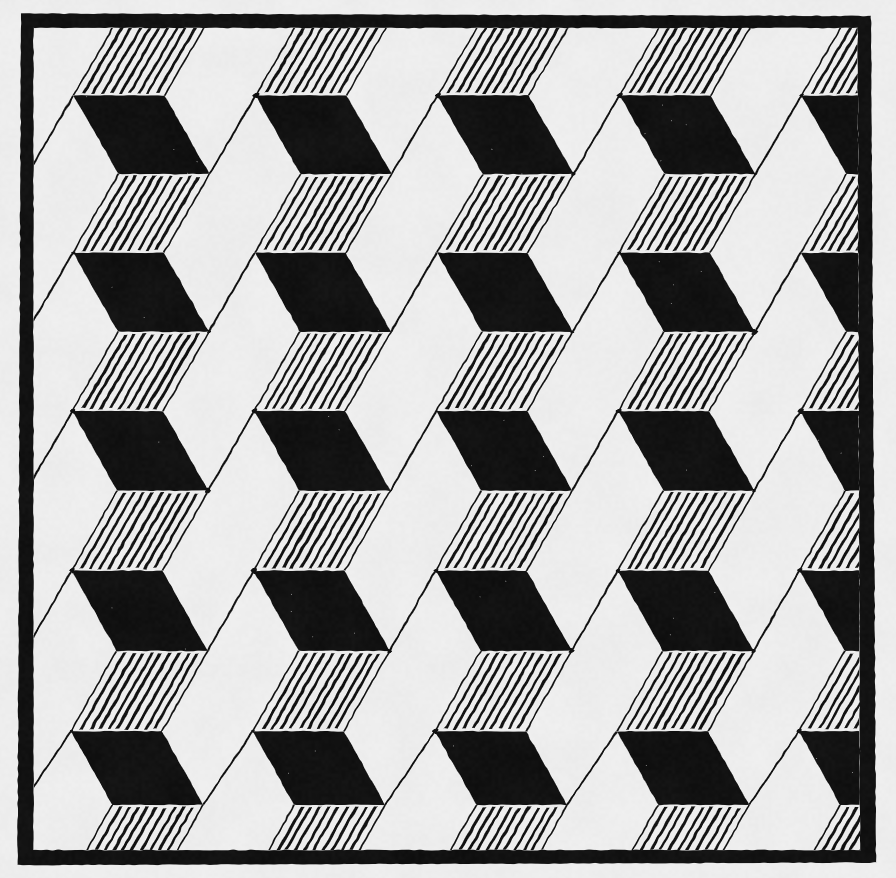
This pattern is drawn by a WebGL 1 fragment shader. Its source:

```glsl
precision highp float;
uniform vec2 u_resolution;

float hash(vec2 p) {
  vec3 q = fract(p.xyx * vec3(0.1031, 0.1030, 0.0973));
  q += dot(q, q.yzx + 33.33);
  return fract((q.x + q.y) * q.z);
}

float noise(vec2 p) {
  vec2 i = floor(p), f = fract(p);
  f = f * f * (3.0 - 2.0 * f);
  return mix(mix(hash(i), hash(i + vec2(1.0, 0.0)), f.x),
             mix(hash(i + vec2(0.0, 1.0)), hash(i + 1.0), f.x), f.y);
}

// Coverage of a signed distance, softened over about one pixel.
float fill(float d) {
  float softness = 768.0 / u_resolution.x;
  return clamp(0.5 - d / softness, 0.0, 1.0);
}

// Distance to a box given by its left, top, right and bottom sides.
float box(vec2 p, vec4 sides) {
  vec2 d = max(sides.xy - p, p - sides.zw);
  return max(d.x, d.y);
}

// Offset from the nearest multiple of the period.
float wrapCentered(float x, float period) {
  return mod(x + 0.5 * period, period) - 0.5 * period;
}

// Ink of the folded strips: solid faces, hatched faces and joining lines.
float stripInk(vec2 p) {
  // Rows are slightly uneven, and the last solid row is shorter.
  float y = p.y - 82.0 + 2.0 * sin((p.y - 82.0) * 0.00575);
  float row = floor((y + 30.0) / 136.5);
  float v = y - row * 136.5;
  float height = row > 3.5 ? 62.5 : 68.25;

  // Shear each half row so that the strip stands upright.
  float fold = v < 0.0 ? -v : (v < height ? v : 2.0 * height - v);
  float u = p.x - 63.0 + 0.004 * y - 0.57 * fold;
  float column = floor((u + 39.0) / 156.0);
  float across = wrapCentered(u - 39.0, 156.0);
  float band = max(-v, v - height);
  vec2 cell = vec2(column, row) + 7.0;

  // Solid face, with ink gathered at two of its corners.
  float ink = fill(max(0.87 * (abs(across) - 39.0), band));
  float blobA = length(vec2(across + 39.0, v)) - 2.8 * hash(cell + 3.0);
  float blobB = length(vec2(across - 39.0, v - height)) - 2.8 * hash(cell + 11.0);
  ink = max(ink, fill(min(blobA, blobB)));

  // Pinholes in the solid ink.
  vec2 grid = floor(p / 11.0);
  vec2 hole = (grid + 0.2 + 0.6 * vec2(hash(grid), hash(grid + 31.0))) * 11.0;
  float holeSize = 1.1 * step(0.94, hash(grid + 57.0)) - 0.7;
  ink *= 1.0 - 0.55 * fill(length(p - hole) - holeSize);

  // Hatching: thin outer strokes, heavier inner ones that stop short.
  float stroke = floor(across / 7.8 + 0.5);
  vec2 face = cell + vec2(0.0, step(height, v));
  bool outer = abs(stroke) > 4.5;
  float wobble = outer ? 0.0 : 1.5 * (hash(face * 13.0 + stroke) - 0.5);
  float halfWidth = outer ? 0.7 : 1.0 + 0.35 * hash(face * 5.0 + stroke + 20.0);
  float hatch = 0.87 * abs(across - stroke * 7.8 - wobble) - halfWidth;
  float gap = outer ? 0.0 : 1.2 + 1.6 * hash(face + stroke * 3.0 + 40.0);
  hatch = max(hatch, gap - band);
  if (abs(stroke) < 5.5) ink = max(ink, fill(hatch));

  // Thin line from a solid corner to the next strip.
  float link = wrapCentered(u + 78.0 * v / height, 156.0);
  return max(ink, fill(max(0.87 * abs(link) - 0.85, band)));
}

void main() {
  // The sheet is 768 by 754 units, with y running down.
  vec2 p = gl_FragCoord.xy / u_resolution * vec2(768.0, 754.0);
  p.y = 754.0 - p.y;
  vec2 rough = p + 0.9 * (vec2(noise(p * 0.2), noise(p * 0.2 + 90.0)) - 0.5);

  // Heavy frame, a little out of square.
  float inside = box(rough, vec4(28.7, 24.0, 735.0 + 0.003 * p.y, 730.0));
  float outside = box(rough, vec4(18.0 - 0.004 * p.y, 11.5 + 0.003 * p.x,
                                  746.5 + 0.006 * p.y, 743.0 - 0.003 * p.x));
  float ink = stripInk(rough) * fill(inside);
  ink = max(ink, min(fill(-inside), fill(outside)));

  // Paper and ink tones with faint grain.
  float grain = noise(p * 0.35) + noise(p * 0.04) - 1.0;
  float tone = mix(0.93 + 0.012 * grain, 0.07 + 0.02 * grain, ink);
  gl_FragColor = vec4(vec3(tone), 1.0);
}
```
